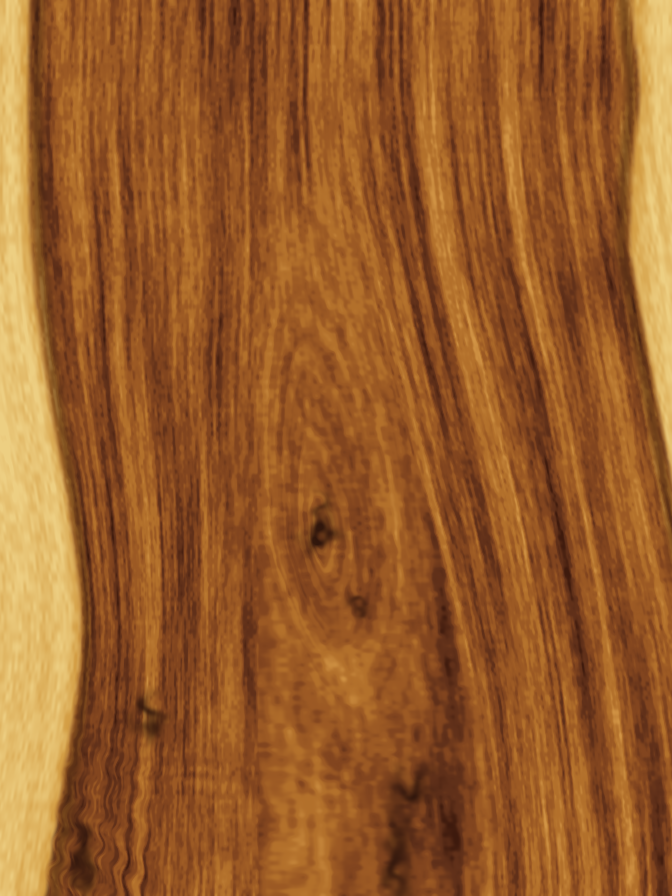
Reproduce this texture procedurally as a Shadertoy shader.

```glsl
// Live-edge wood slab: straight grain sheared around a teardrop of nested arches,
// with pale sapwood on both sides, dark knots and a rippled burl at the foot.
// Noise is stretched along a grain coordinate, then mapped through a wood palette.

float hash(vec2 p) {
    return fract(sin(dot(p, vec2(127.1, 311.7))) * 43758.5453);
}

float noise(vec2 p) {
    vec2 i = floor(p), f = fract(p);
    f = f * f * (3.0 - 2.0 * f);
    return mix(mix(hash(i), hash(i + vec2(1, 0)), f.x),
               mix(hash(i + vec2(0, 1)), hash(i + vec2(1, 1)), f.x), f.y);
}

float fall(float a, float b, float x) { return 1.0 - smoothstep(a, b, x); }

float band(float x, float centre, float width) {
    float d = (x - centre) / width;
    return exp(-d * d);
}

float blob(vec2 p, vec2 centre, vec2 radii) {
    vec2 d = (p - centre) / radii;
    return exp(-dot(d, d));
}

// Edges of the heartwood
float leftSwell(float y) { return 0.057 * band(y, 0.30, 0.27); }

float rightEdge(float y) {
    return 0.703 + 0.18 * max(0.72 - y, 0.0) + 0.008 * band(y, 0.9, 0.06);
}

// Coordinate that stays constant along each straight grain line
float grainCoord(vec2 p) {
    float left = leftSwell(p.y) * clamp((0.25 - p.x) / 0.16, 0.0, 1.0);
    float shear = 0.183 * fall(0.0, 0.93, p.y);
    float ramp = clamp((p.x - 0.29) / (0.085 + shear), 0.0, 1.0);
    float right = shear * ramp * mix(1.0, 0.7, smoothstep(0.4, 0.75, p.x));
    return p.x - left - right;
}

// Distance-like field of pointed arches: 0 at the heart, 1 at the rim
float archField(vec2 p, vec2 heart) {
    vec2 d = p - heart;
    d.x += d.y * (d.y > 0.0 ? 0.08 : 0.25);
    d /= vec2(d.x < 0.0 ? 0.072 : 0.125, d.y > 0.0 ? 0.42 : 0.23);
    d = pow(abs(d) + 1e-4, vec2(1.65));
    return pow(d.x + d.y, 0.606);
}

float stripes(float u, float y) {
    float t = 0.22 * noise(vec2(u * 30.0, y * 1.6));
    t += 0.40 * noise(vec2(u * 80.0 + 9.0, y * 2.6));
    t += 0.38 * noise(vec2(u * 200.0 + 31.0, y * 5.0));
    return 0.55 + 1.6 * (t - 0.5);
}

float arches(float r, float y) {
    float t = 0.45 * noise(vec2(r * 8.0, y * 2.0 + 5.0));
    t += 0.55 * noise(vec2(r * 27.0, y * 5.0 + 17.0));
    return 0.64 + 0.62 * (t - 0.5);
}

vec3 woodColor(float t) {
    vec3 c = mix(vec3(0.24, 0.10, 0.05), vec3(0.38, 0.19, 0.10), smoothstep(-0.25, 0.1, t));
    c = mix(c, vec3(0.51, 0.27, 0.12), smoothstep(0.1, 0.36, t));
    c = mix(c, vec3(0.61, 0.35, 0.14), smoothstep(0.36, 0.6, t));
    c = mix(c, vec3(0.70, 0.44, 0.17), smoothstep(0.6, 0.85, t));
    return mix(c, vec3(0.82, 0.58, 0.27), smoothstep(0.85, 1.25, t));
}

void mainImage(out vec4 fragColor, in vec2 fragCoord) {
    vec2 p = fragCoord / iResolution.xy * vec2(0.75, 1.0);
    vec2 warp = vec2(noise(p * vec2(9.0, 7.0)), noise(p * vec2(8.0, 10.0) + 40.0)) - 0.5;
    vec2 rough = vec2(noise(p * 70.0), noise(p * 70.0 + 23.0)) - 0.5;

    // Grain, with a crimped patch at the lower left
    float smoothU = grainCoord(p) + 0.007 * warp.x;
    float crimp = fall(0.08, 0.27, p.y) * fall(0.08, 0.24, p.x);
    float wave = crimp * (sin(p.y * 150.0 + p.x * 90.0 + 14.0 * warp.y) + 1.5 * rough.x);
    float u = smoothU + 0.0035 * wave;
    float tone = stripes(u, p.y) + 0.06 * wave;

    // Broad light and dark zones
    tone -= 0.20 * blob(p, vec2(0.31, 0.96), vec2(0.09, 0.15));
    tone -= 0.10 * band(u, 0.07, 0.03);
    tone -= 0.14 * blob(p, vec2(0.19, 0.55), vec2(0.06, 0.35));
    tone -= 0.12 * blob(p, vec2(0.13, 0.12), vec2(0.06, 0.14));
    tone += 0.14 * band(u, 0.46, 0.06) * smoothstep(0.2, 0.5, p.y);
    tone -= 0.28 * blob(p, vec2(0.66, 0.82), vec2(0.055, 0.22));
    tone -= 0.16 * band(u, 0.55, 0.014) - 0.12 * band(u, 0.58, 0.010);
    tone -= 0.26 * band(u, 0.61, 0.013);
    tone += 0.10 * blob(p, vec2(0.60, 0.08), vec2(0.05, 0.16));
    float mottle = noise(vec2(u * 28.0, p.y * 12.0)) - 0.5;
    tone += 0.6 * mottle * smoothstep(0.55, 0.66, p.x) * smoothstep(0.5, 0.8, p.y);

    // Dark lines that follow the grain
    tone -= 0.60 * band(u, 0.103, 0.006) * band(p.y, 0.62, 0.20);
    tone -= 0.55 * band(u, 0.368, 0.008) * band(p.y, 0.51, 0.09);
    tone -= 0.45 * band(u, 0.380, 0.005) * band(p.y, 0.27, 0.12);
    tone -= 0.35 * band(rightEdge(p.y) - p.x, 0.026, 0.012) * band(p.y, 0.72, 0.16);

    // Nested arches around the heart
    vec2 heart = vec2(0.352, 0.393);
    float r = archField(p + 0.014 * warp + 0.003 * rough, heart);
    tone = mix(tone, arches(r, p.y), fall(0.78, 1.12, r));
    tone -= 0.20 * blob(p, heart + vec2(0.015, 0.03), vec2(0.04, 0.10));
    tone -= 0.16 * blob(p, vec2(0.42, 0.30), vec2(0.05, 0.07));

    // Burl with cross ripples and glowing figure
    float burl = blob(p, vec2(0.36, 0.08), vec2(0.14, 0.13));
    float figure = 0.58 + 0.5 * (noise(p * vec2(20.0, 10.0) + 5.0 * warp) - 0.5);
    figure += 0.3 * (noise(p * vec2(70.0, 22.0) + 9.0 * warp) - 0.5);
    tone = mix(tone, figure, min(1.15 * burl, 0.9));
    float ripple = sin((p.y + 0.15 * p.x) * 300.0 + 16.0 * warp.x + 10.0 * warp.y + 3.0 * rough.y);
    float ripplePatch = noise(p * vec2(14.0, 40.0));
    tone += 0.26 * ripple * ripplePatch * blob(p, vec2(0.29, 0.125), vec2(0.10, 0.04));
    tone += 0.35 * blob(p + 0.05 * warp + 0.02 * rough, vec2(0.395, 0.24), vec2(0.04, 0.06));
    tone += 0.22 * blob(p + 0.05 * warp, vec2(0.35, 0.07), vec2(0.06, 0.08));
    tone -= 0.42 * blob(p + 0.03 * warp, vec2(0.505, 0.10), vec2(0.04, 0.10));

    // Fine fibres and pores
    tone += 0.36 * (noise(vec2(u * 330.0, p.y * 50.0)) - 0.5);
    tone += 0.22 * (noise(vec2(u * 280.0, p.y * 190.0)) - 0.5);
    vec3 color = woodColor(tone);

    // Knots and cracks
    vec2 k = p + 0.024 * rough + 0.015 * warp;
    float knot = 1.1 * blob(k, heart, vec2(0.017, 0.013));
    knot += 0.55 * blob(k, heart + vec2(0.005, 0.035), vec2(0.008, 0.022));
    knot += 0.6 * blob(k, vec2(0.406, 0.325), vec2(0.010, 0.007));
    knot += 0.9 * blob(k, vec2(0.467, 0.122), vec2(0.022, 0.016));
    knot += 0.8 * blob(k, vec2(0.442, 0.045), vec2(0.012, 0.055));
    knot += 0.8 * blob(k, vec2(0.167, 0.200), vec2(0.013, 0.018));
    knot += 0.8 * blob(k, vec2(0.088, 0.040), vec2(0.011, 0.050));
    color = mix(color, vec3(0.16, 0.07, 0.04), min(knot, 0.92));

    // Sapwood with a dark line where the heartwood begins
    float inset = min(smoothU + 0.0012 * wave - 0.033, rightEdge(p.y) - p.x + 0.004 * warp.x);
    color *= 1.0 - 0.28 * band(inset, 0.008, 0.008);
    float sapGrain = 0.5 * noise(vec2(smoothU * 110.0, p.y * 4.0)) + 0.5 * noise(vec2(smoothU * 300.0, p.y * 90.0));
    float pale = 0.15 + 1.0 * (sapGrain - 0.5) + 0.5 * smoothstep(0.0, 0.025, -inset) + 0.25 * band(p.y, 0.55, 0.25);
    vec3 sap = mix(vec3(0.83, 0.62, 0.27), vec3(0.93, 0.81, 0.51), clamp(pale, 0.0, 1.0));
    color = mix(color, sap, fall(-0.006, 0.003, inset));

    fragColor = vec4(color, 1.0);
}
```
